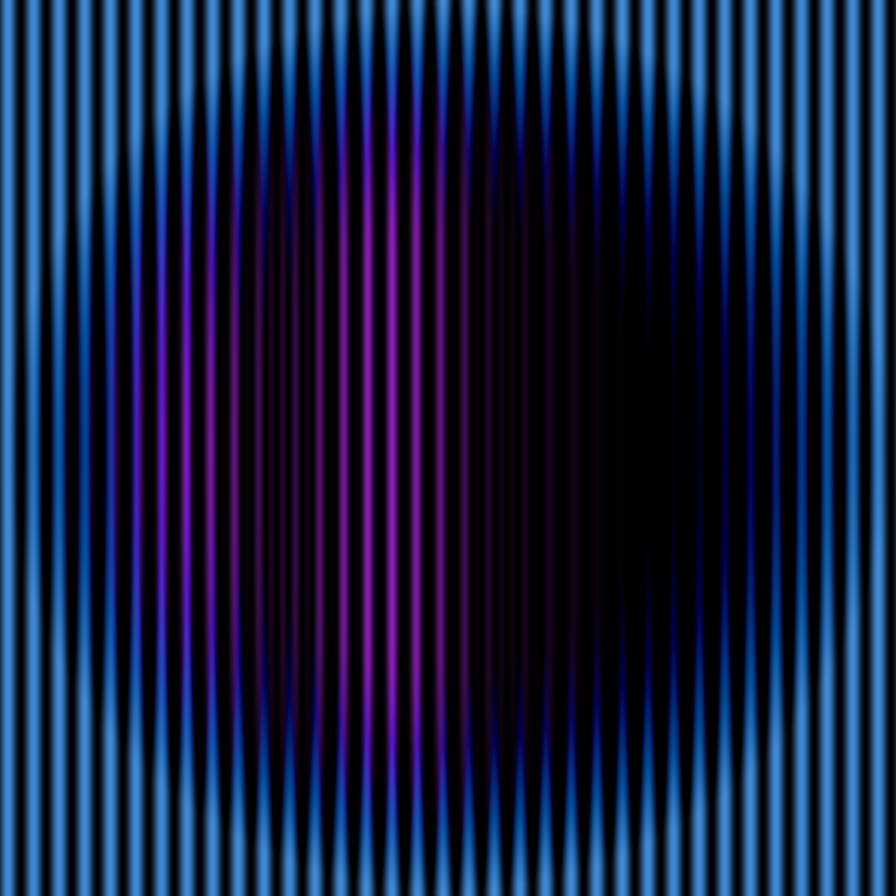
This background is drawn by a three.js fragment shader. Its source:

```glsl
// Vertical blue stripes dimmed by a large dark disc, with violet moire bands inside.
// The disc subtracts light so each stripe tapers to a point; the moire is the
// product of two sine gratings whose frequencies differ by four cycles.
varying vec2 vUv;

const float TAU = 6.2831853;

// Soft stripes from 0 to 1, brightest where x * count - phase is whole
float grating(float x, float count, float phase) {
  return 0.5 + 0.5 * cos(TAU * (x * count - phase));
}

void main() {
  float radius = length(vUv - 0.5);
  float coarse = grating(vUv.x, 35.0, 0.31);
  float fine = grating(vUv.x, 39.0, 0.07);

  // Blue stripes, darkened toward the centre of the disc
  float shade = clamp((0.495 - radius) * 3.25, 0.0, 0.85);
  vec3 blueStripes = max(vec3(0.25, 0.54, 0.84) * coarse - shade, 0.0);

  // Violet moire, lit on the left and fading at the rim
  float rimFade = 1.0 - smoothstep(0.22, 0.5, radius);
  float sideLight = 1.0 - smoothstep(0.40, 0.72, vUv.x);
  vec3 violetMoire = vec3(0.56, 0.13, 0.73) * coarse * fine * rimFade * sideLight;

  gl_FragColor = vec4(blueStripes + violetMoire, 1.0);
}
```
